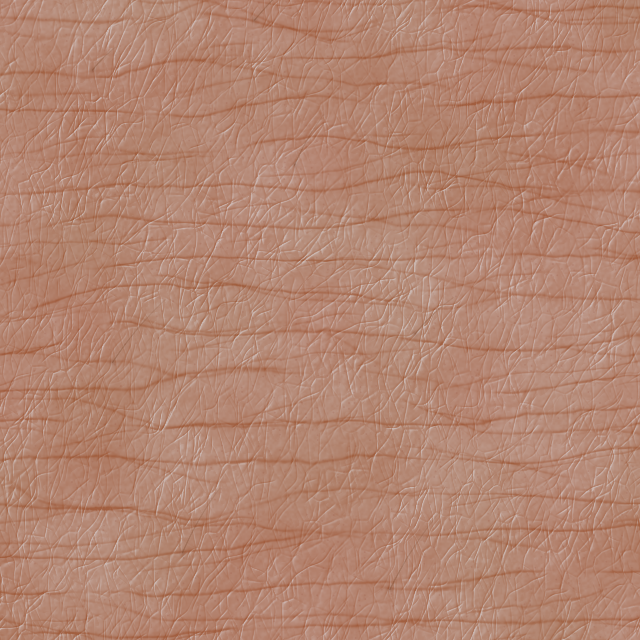
Write a Shadertoy shader that draws this texture.

```glsl
// Close-up of human skin: wavy horizontal creases, a net of fine lines, sparse hairs.
#define DEEP_TONE vec3(0.67, 0.45, 0.35)
#define PALE_TONE vec3(0.75, 0.62, 0.57)
#define BASE_LEVEL 0.465
#define FOLD_FREQ 16.0
#define FOLD_WIDTH 0.0023
#define FINE_FREQ 21.0
#define FINE_WIDTH 0.0014
#define RELIEF 0.90
#define FOLD_SHADE 0.52
#define FINE_SHADE 0.09
#define HAIR_COUNT 7
#define LIGHT_STEP 0.001

float hash(vec2 p) {
    return fract(sin(dot(p, vec2(127.1, 311.7))) * 43758.5);
}

float noise(vec2 p) {
    vec2 i = floor(p), f = fract(p);
    f = f * f * (3.0 - 2.0 * f);
    return mix(mix(hash(i), hash(i + vec2(1, 0)), f.x),
               mix(hash(i + vec2(0, 1)), hash(i + vec2(1, 1)), f.x), f.y);
}

// Wobbling parallel grooves; run sets variation along them, gaps how broken they are
float grooves(vec2 p, float angle, float freq, float run, float width, float gaps) {
    float c = cos(angle), s = sin(angle);
    vec2 q = vec2(c * p.x + s * p.y, c * p.y - s * p.x);
    float y = q.y * freq;
    float row = floor(y) * 7.0 + floor(angle * 50.0);
    float wobble = noise(vec2(q.x * run, row)) - 0.5;
    float mask = smoothstep(gaps, gaps + 0.4, noise(vec2(q.x * run * 1.3 + 9.0, row + 3.0)));
    float d = (fract(y) - 0.5 - 0.5 * wobble) / (freq * width);
    return mask * (0.7 * exp(-d * d) + 0.3 * exp(-0.2 * d * d));
}

// Closed net of small polygonal plates
float plateNet(vec2 p) {
    vec2 q = p * vec2(32.0, 21.0), cell = floor(q);
    float nearest = 9.0, second = 9.0;
    for (int y = -1; y <= 1; y++)
    for (int x = -1; x <= 1; x++) {
        vec2 c = cell + vec2(x, y);
        float d = length(c + vec2(hash(c), hash(c + 37.0)) - q);
        second = min(second, max(nearest, d));
        nearest = min(nearest, d);
    }
    float edge = (second - nearest) / 0.08;
    return exp(-edge * edge);
}

// Depth of the main folds (x) and of the fine lines (y)
vec2 depths(vec2 p) {
    vec2 bend = vec2(noise(p * 5.0), noise(p * vec2(4.0, 6.0) + 17.0)) - 0.5;
    vec2 q = p + 0.04 * bend + 0.010 * (noise(p * 16.0 + 5.0) - 0.5);
    q.y += 0.004 * noise(p * 45.0);

    float folds = grooves(q, 0.01, FOLD_FREQ, 6.0, FOLD_WIDTH, 0.0);
    folds += 0.7 * grooves(q + 0.31, -0.13, FOLD_FREQ * 0.9, 6.0, FOLD_WIDTH, 0.3);
    folds += 0.6 * grooves(q + 0.67, 0.15, FOLD_FREQ * 1.2, 8.0, FOLD_WIDTH * 0.8, 0.35);

    // Steep lines crossing between the folds
    float fine = 0.70 * plateNet(q);
    for (int i = 0; i < 7; i++) {
        float k = float(i);
        float strength = 0.95 - 0.05 * k;
        float angle = 0.68 + 0.24 * mod(k * 3.0, 7.0);
        fine += strength * grooves(q + 0.13 * k, angle, FINE_FREQ + 3.5 * k, 30.0, FINE_WIDTH, 0.38);
    }
    return vec2(folds, fine);
}

// Soft cushions between the lines, with small crumpled wrinkles
float cushions(vec2 p) {
    vec2 slant = vec2(p.x + 0.5 * p.y, p.y - 0.5 * p.x);
    float wrinkle = abs(noise(slant * vec2(110.0, 65.0)) - 0.5);
    return 1.6 * noise(p * 38.0) + 1.3 * wrinkle + 0.6 * noise(p * 150.0 + 8.0);
}

// Slanted hairs: x is the shaft, y is the dark pit at the root
vec2 hairs(vec2 p) {
    vec2 cover = vec2(0.0);
    for (int i = 0; i < HAIR_COUNT; i++) {
        float k = float(i) + 1.0;
        vec2 root = vec2(hash(vec2(k, 2.3)), hash(vec2(k, 7.9)));
        float angle = 0.75 + 0.3 * hash(vec2(k, 4.1));
        float len = 0.05 + 0.11 * hash(vec2(k, 9.7));
        vec2 v = p - root;
        vec2 dir = vec2(cos(angle), sin(angle));
        float along = clamp(dot(v, dir), 0.0, len);
        float arc = 0.12 * along * (len - along) / len;
        float d = length(v - dir * along - vec2(-dir.y, dir.x) * arc);
        float shaft = 1.0 - smoothstep(0.0003, 0.0017, d);
        cover.x = max(cover.x, shaft * (1.0 - 0.7 * along / len));
        cover.y = max(cover.y, exp(-dot(v, v) / 0.00002));
    }
    return cover;
}

// Small reddish pores
float pores(vec2 p) {
    vec2 q = p * 120.0, cell = floor(q);
    vec2 center = 0.3 + 0.4 * vec2(hash(cell + 0.3), hash(cell + 0.7));
    float spot = 1.0 - smoothstep(0.05, 0.28, length(fract(q) - center));
    return spot * step(0.88, hash(cell + 11.0));
}

void mainImage(out vec4 fragColor, in vec2 fragCoord) {
    vec2 p = fragCoord / iResolution.y;
    vec2 toLight = normalize(vec2(-0.7, 0.7)) * LIGHT_STEP;

    // Slope facing the light: patchy bright sheen, weak shadow
    vec2 here = depths(p), ahead = depths(p + toLight);
    float slope = dot(ahead - here, vec2(0.75, 1.0));
    slope += cushions(p) - cushions(p + toLight);
    float sheen = mix(1.0, 2.4, smoothstep(0.2, 0.8, noise(p * 20.0 + 60.0)));
    slope *= slope > 0.0 ? sheen : 0.75;

    // Tone from relief, groove shade and uneven patches
    float tone = BASE_LEVEL + RELIEF * slope;
    tone -= FOLD_SHADE * here.x + FINE_SHADE * here.y;
    tone += 0.34 * (noise(p * 7.0 + 3.0) - 0.5) + 0.22 * (noise(p * 24.0) - 0.5);
    tone += 0.18 * (noise(p * 260.0) - 0.5);
    vec3 color = mix(DEEP_TONE, PALE_TONE, clamp(tone, -0.45, 1.5));

    // Blush, pores and hairs
    float blush = noise(p * 8.0 + 40.0) - 0.5;
    color += blush * vec3(0.008, -0.016, -0.010);
    color = mix(color, vec3(0.60, 0.33, 0.26), 0.20 * pores(p));
    vec2 hair = hairs(p);
    color = mix(color, vec3(0.50, 0.31, 0.20), 0.40 * hair.x);
    color = mix(color, vec3(0.48, 0.27, 0.18), 0.28 * hair.y);

    fragColor = vec4(color, 1.0);
}
```
